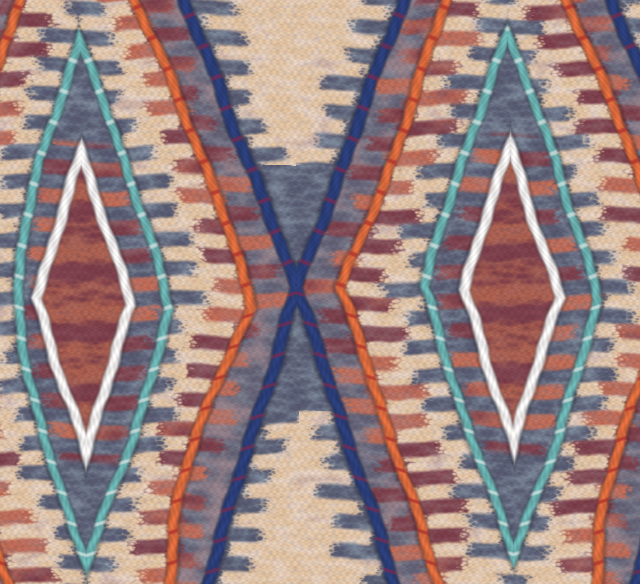
Give the GLSL for this pattern, as a Shadertoy shader.

```glsl
const vec3 CREAM = vec3(.86, .74, .61), PALE = vec3(.89, .82, .78), MAUVE = vec3(.63, .51, .53);
const vec3 SLATE = vec3(.33, .34, .43), ASH = vec3(.54, .60, .66);
const vec3 MAROON = vec3(.47, .23, .28), RUST = vec3(.74, .41, .33);

vec2 hash2(vec2 p) {
    vec3 q = fract(p.xyx * vec3(.1031, .1030, .0973));
    q += dot(q, q.yzx + 33.33);
    return fract((q.xx + q.yz) * q.zy);
}

// Cellular noise: distance to the nearest jittered point
float cellular(vec2 p) {
    vec2 base = floor(p);
    float nearest = 2.;
    for (int j = -1; j <= 1; j++)
        for (int i = -1; i <= 1; i++) {
            vec2 c = base + vec2(i, j);
            nearest = min(nearest, length(c + hash2(c) - p));
        }
    return nearest;
}

// Blends into the next wool colour beyond a fuzzy boundary
void weave(inout vec3 col, vec3 next, float a, float edge) {
    col = mix(col, next, smoothstep(-.07, .07, a - edge));
}

// Red wool of one row, maroon or rust
vec3 redWool(float dye, float mottle) {
    return mix(mix(MAROON, RUST, smoothstep(.35, .7, dye)), MAUVE, mottle * .5);
}

// Twisted yarn with a faint shadow, held down by short cross stitches
void thread(inout vec3 col, float d, float along, float width, vec3 yarn, vec4 stitch, float px) {
    d += .012 * sin(along * 5.3) + .006 * sin(along * 17.);
    col *= 1. - .2 * smoothstep(width + .05, width, abs(d - .01));
    float cover = smoothstep(.016 + px, -.016 - px, abs(d) - width);
    float twist = sin(along * 21. + d * 50.) * .5 + sin(along * 53. - d * 110.) * .35;
    vec3 c = yarn * (1. + .1 * twist) * (1.06 - .22 * d * d / (width * width));
    float dash = abs(fract((along + d * .35) / .37) - .5) * .37;
    c = mix(c, stitch.rgb, stitch.a * smoothstep(px + .008, -px, dash - .018));
    col = mix(col, c, cover);
}

void mainImage(out vec4 fragColor, in vec2 fragCoord) {
    float px = 7. / iResolution.y;
    vec2 p = vec2(fragCoord.x, iResolution.y - fragCoord.y) * px;

    // Mirrored repeats, slightly leaning and uneven by hand
    float x = p.x - 1. - .012 * (p.y - 3.5) + .012 * sin(p.y * 3.1 + p.x);
    float id = floor(x / 5.13 + .5);
    float q = x - id * 5.13;
    float a = abs(q), side = id * 2. + step(0., q);
    float middle = 3.62 - .1 * id + .08 * clamp(q, -1., 1.);
    float t = abs(p.y - middle), tNavy = abs(p.y - 3.45);
    float below = step(middle, p.y);

    // Half-widths of the nested outlines
    float narrow = 1. - step(.5, side);
    float teal = (1.04 - .23 * narrow) * (1. - t / 3.1)
               + (.05 + .07 * narrow) * sin(min(t, 3.1) * 1.0134);
    float lower = mod(side, 2.) > .5 ? .6 * t - .085 * t * t : .32 * t;
    float upper = .37 * t - .07 * sin(t * .9) * (mod(side, 2.) * 2. - 1.);
    float orange = 2.04 - mix(upper, lower, below);
    float navy = 2.565 - mix(.38, .32, step(3.45, p.y)) * tNavy;
    float white = .57 - .32 * t;

    // Mottled wools
    float streak = cellular(p * vec2(4.5, 12.));
    float fleck = cellular(p * vec2(15., 24.) + 40.);
    float cloud = cellular(p * vec2(2.3, 4.) + 17.);
    float mottle = smoothstep(.2, .9, streak * .45 + fleck * .3 + cloud * .35);
    vec3 cream = mix(mix(CREAM, PALE, mottle), MAUVE, .35 * smoothstep(.6, .95, cloud));
    vec3 slate = mix(SLATE, ASH, mottle * .8);
    vec3 heather = mix(slate, MAUVE, .15 + .55 * smoothstep(.3, .8, cloud));

    // Interlocking rows: fingers alternate with gaps, each with its own wear
    float r = (p.y + .025 * sin(p.x * 3.7) + .02 * (streak - .45)) / .35 + .37 * id;
    float finger = smoothstep(-.5, .5, sin(r * 6.2832));
    float row = floor(r + .25), gapRow = floor(r - .25);
    vec2 wear = hash2(vec2(row + 60., side + 9.));
    vec2 gapWear = hash2(vec2(gapRow + 90., side + 31.));
    vec3 red = redWool(wear.x + (cloud - .45) * .3, mottle);
    vec3 gapRed = redWool(gapWear.x + (cloud - .45) * .3, mottle);
    float jag = (wear.y - .5) * .3, gapJag = (gapWear.y - .5) * .3;

    // Blunt, slightly frayed ends
    float fray = a + (cloud - .45) * .12 + (fleck - .45) * .14;
    float blunt = .12 * (below * 2. - 1.);
    float rag = fray + blunt * (row + .25 - r);
    float gapRag = fray + blunt * (gapRow + .75 - r);

    // Slate block around each crossing
    float block = 3. * smoothstep(1.48, 1.42, tNavy);

    vec3 fingers = slate;
    weave(fingers, cream, rag, teal + .36 + jag);
    weave(fingers, red, rag, orange - .06);
    weave(fingers, heather, rag, orange + .36 + jag);
    weave(fingers, slate, rag, navy);
    weave(fingers, cream, rag, navy + .45 + jag + block);

    vec3 gaps = mix(gapRed, slate, smoothstep(1.86, 1.96, t));
    weave(gaps, slate, gapRag, teal - .1 + gapJag * .5);
    weave(gaps, cream, gapRag, teal + .05);
    weave(gaps, gapRed, gapRag, orange - .48 + gapJag);
    weave(gaps, heather, gapRag, orange + .06);
    weave(gaps, slate, gapRag, navy);
    weave(gaps, cream, gapRag, navy + .12 + block);
    vec3 col = mix(gaps, fingers, finger);

    // Striped red heart
    float stripe = .5 + .3 * sin(p.y * 9. + id * 2.) + .25 * sin(p.y * 17. + x * .8);
    vec3 heart = mix(MAROON, RUST * .9, smoothstep(.2, .8, stripe + (streak - .45) * .5));
    heart = mix(heart, vec3(.60, .40, .43), mottle * .35);
    col = mix(heart, col, smoothstep(-.02, .02, a - white));

    // Weft bumps and grain
    float bump = sin(p.x * 75. + 3.1416 * floor(p.y * 16.)) * sin(p.y * 100.5);
    col *= 1. + .045 * bump + .13 * (.42 - fleck);

    // Embroidered outlines
    thread(col, (a - navy) * .94, p.y, .07,
           vec3(.16, .23, .45), vec4(.48, .16, .30, .75), px);
    thread(col, (a - orange) * .93, p.y + .1, .058,
           vec3(.82, .40, .23), vec4(.68, .20, .18, .8), px);
    thread(col, (a - teal) * .95, p.y + .2, .055,
           vec3(.40, .66, .66), vec4(.82, .88, .87, .8), px);
    thread(col, (a - white) * .95, p.y, .062,
           vec3(.90, .89, .89), vec4(0.), px);

    fragColor = vec4(clamp(col, 0., 1.), 1.);
}
```
